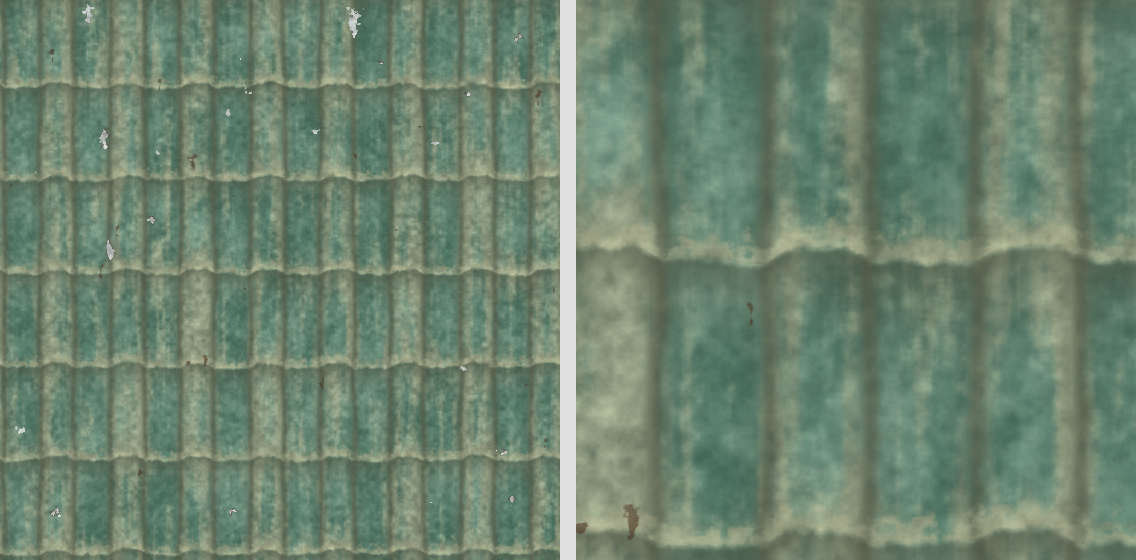
Left, the full canvas; right, a detail of the centre.
Give the GLSL for this texture, as a WebGL 1 fragment shader.

```glsl
precision highp float;

uniform vec2 u_resolution;

const vec2 TILES = vec2(8.0, 6.0);
const vec2 OFFSET = vec2(0.06, 0.07);
const vec3 GLAZE_DARK = vec3(0.28, 0.43, 0.365);
const vec3 GLAZE_LIGHT = vec3(0.455, 0.595, 0.52);
const vec3 WORN_CREAM = vec3(0.62, 0.645, 0.53);
const vec3 LIP_CREAM = vec3(0.68, 0.69, 0.56);
const vec3 GRIME = vec3(0.34, 0.37, 0.295);
const vec3 BARE_GREY = vec3(0.73, 0.75, 0.74);
const vec3 RUST = vec3(0.31, 0.22, 0.16);

float hash(vec2 cell) {
  return fract(sin(dot(cell, vec2(127.1, 311.7))) * 43758.5);
}

// Wraps whole cell numbers, safe against rounding at the border
vec2 wrapCell(vec2 cell, vec2 period) {
  return floor(mod(cell + 0.5, period));
}

// Value noise that wraps over the unit square
float noise(vec2 p, vec2 period, float seed) {
  vec2 cell = floor(p * period);
  vec2 f = fract(p * period);
  f = f * f * (3.0 - 2.0 * f);
  vec2 lo = wrapCell(cell, period) + seed;
  vec2 hi = wrapCell(cell + 1.0, period) + seed;
  return mix(mix(hash(lo), hash(vec2(hi.x, lo.y)), f.x),
             mix(hash(vec2(lo.x, hi.y)), hash(hi), f.x), f.y);
}

float fbm(vec2 p, vec2 period, float seed) {
  float sum = 0.0;
  float weight = 0.533;
  for (int i = 0; i < 4; i++) {
    sum += weight * noise(p, period, seed);
    period *= 2.0;
    seed += 17.3;
    weight *= 0.5;
  }
  return sum;
}

float bell(float x, float width) {
  return exp(-x * x / (width * width));
}

// Ragged spots, some with a drip below; values under 1 lie inside
float spotField(vec2 p, float rough, float scale, float seed) {
  float field = 9.0;
  for (int i = 0; i < 22; i++) {
    vec2 key = vec2(float(i) + 1.0, seed);
    vec2 center = vec2(hash(key), hash(key + 3.7));
    vec2 d = fract(p - center + 0.5) - 0.5;
    float size = scale * mix(0.3, 1.0, hash(key + 7.1));
    float dripLength = 0.001 + 3.5 * size * step(0.65, hash(key + 9.4));
    float fall = clamp(-d.y, 0.0, dripLength);
    float width = size * mix(1.0, 0.4, fall / dripLength);
    field = min(field, length(d + vec2(0.0, fall)) / width);
  }
  return field + (rough - 0.5) * 4.5;
}

void main() {
  vec2 p = gl_FragCoord.xy / u_resolution;
  float blotch = fbm(p, vec2(14.0), 3.0);
  float patches = fbm(p, vec2(20.0, 12.0), 41.0);
  float streak = fbm(p, vec2(80.0, 8.0), 5.0);
  float grain = fbm(p, vec2(96.0), 23.0);
  float rough = fbm(p, vec2(140.0), 61.0);

  // Alternating flat pans and raised ridges in arched rows
  float bend = noise(p, vec2(16.0, 12.0), 71.0) - 0.5;
  float u = p.x * TILES.x - OFFSET.x + 0.04 * bend + 0.03 * (grain - 0.5);
  float across = abs(fract(u - 0.26) - 0.5);
  float arch = 0.05 * smoothstep(-0.02, 0.13, 0.24 - across);
  float y = p.y * TILES.y - OFFSET.y - arch + 0.03 * bend + 0.035 * (grain - 0.5);
  float v = fract(y);
  float edge = 0.24 + 0.02 * (0.5 - v) - across;
  float ridge = smoothstep(-0.02, 0.02, edge);

  // Variation from tile to tile
  vec2 panCell = wrapCell(floor(vec2(u + 0.24, y)), TILES);
  vec2 ridgeCell = wrapCell(floor(vec2(u - 0.26, y)), TILES);
  float tone = mix(hash(panCell + 5.0), hash(ridgeCell + 20.0), ridge) - 0.5;

  // Mottled glaze
  float light = 0.45 + 1.3 * (blotch - 0.5) + 1.1 * (grain - 0.5)
              + 0.7 * (streak - 0.5) + 0.22 * ridge + 0.25 * tone;
  vec3 color = mix(GLAZE_DARK, GLAZE_LIGHT, clamp(light, 0.0, 1.2));

  // Streaky wear, strongest on ridges and lower ends
  float rim = ridge * bell(edge - 0.09, 0.055);
  float lowerEnd = 1.0 - smoothstep(0.0, 0.3, v);
  float wear = 0.75 * streak + 0.6 * patches + 0.3 * rough - 0.36 + 0.18 * ridge
             + 0.13 * rim + 0.13 * lowerEnd + 0.12 * tone;
  wear = 0.8 * smoothstep(0.44, 0.92, wear);
  color = mix(color, WORN_CREAM * (0.72 + 0.5 * grain), wear);

  // Grime along the side joints
  float joint = bell(edge, 0.03 + 0.045 * rough);
  float sideShade = bell(edge, 0.11) * (0.08 + 0.4 * streak);
  color = mix(color, GRIME, max(0.75 * joint, sideShade));

  // Pale lower lip and the streaked shadow beneath it
  float s = fract(y + 0.5) - 0.5;
  float below = 1.0 - smoothstep(-0.035, 0.01, s);
  float reach = exp(-abs(s) * mix(1.0, 16.0, streak));
  float shadow = below * reach * smoothstep(-0.5, -0.2, s);
  color = mix(color, GRIME * 0.96, 0.72 * shadow);
  float lip = smoothstep(-0.025, 0.015, s)
            * (1.0 - smoothstep(0.015, 0.1, s + 0.22 * (rough - 0.5)));
  color = mix(color, LIP_CREAM * (0.75 + 0.45 * grain), lip * (0.75 - 0.35 * joint));
  color *= 0.9 + 0.2 * rough;

  // Rust stains and chips down to the bare surface
  float stain = spotField(p, rough, 0.006, 29.0);
  float stainCover = 1.0 - smoothstep(0.3, 1.0, stain);
  color = mix(color, RUST, 0.6 * stainCover);
  float chip = spotField(p, rough, 0.01, 11.0);
  float rustRim = (1.0 - smoothstep(0.9, 1.4, chip)) * smoothstep(0.45, 0.6, blotch);
  color = mix(color, RUST, 0.65 * rustRim);
  vec3 bare = BARE_GREY * (0.7 + 0.6 * grain);
  color = mix(color, bare, 1.0 - smoothstep(0.6, 1.0, chip));

  gl_FragColor = vec4(color, 1.0);
}
```
